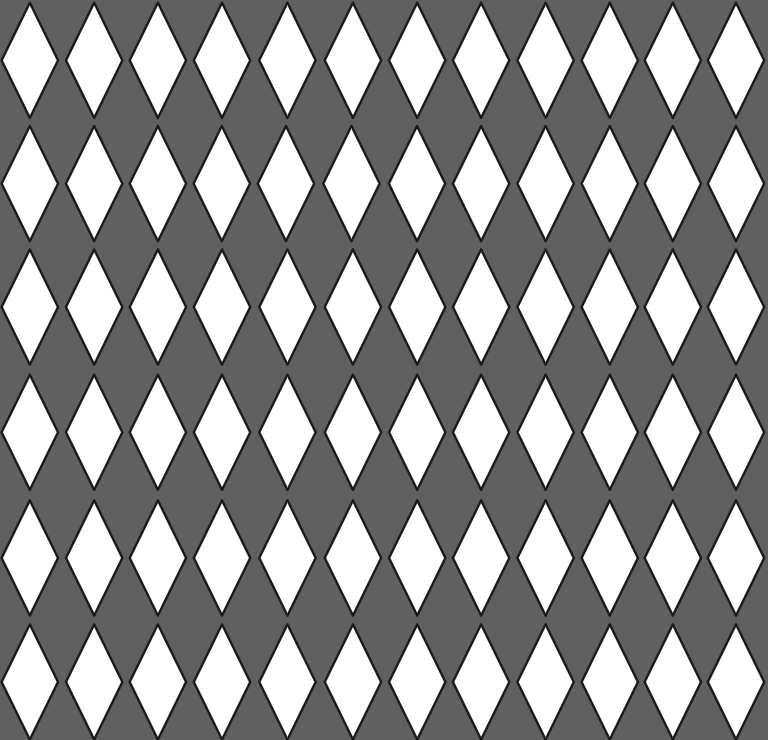
Write a Shadertoy shader that draws this pattern.

```glsl
// Lengths are in units of one twelfth of the canvas width.
const float COLUMNS = 12.0;
const vec2 FIRST_CENTER = vec2(0.469, 0.9375);  // from the top left corner
const vec2 PITCH = vec2(1.0042, 1.944);
const vec2 HALF_DIAGONALS = vec2(0.4406, 0.900);
const float HALF_STROKE = 0.0188;
const vec2 DRIFT_BIAS = vec2(0.008, -0.011);
const vec2 DRIFT_SWING = vec2(0.019, 0.017);
const float DRIFT_RIPPLE = 0.008;
const vec2 NUDGE_CELL = vec2(4.5, 1.0);
const float NUDGE = 0.030;

const vec3 GROUND = vec3(0.378);
const vec3 OUTLINE = vec3(0.11, 0.10, 0.10);
const vec3 FILL = vec3(1.0);

// Exact signed distance to a rhombus with the given half diagonals.
float rhombusDistance(vec2 p, vec2 b) {
    p = abs(p);
    vec2 q = (b - 2.0 * p) * b;
    float h = clamp((q.x - q.y) / dot(b, b), -1.0, 1.0);
    float d = length(p - 0.5 * b * vec2(1.0 - h, 1.0 + h));
    return d * sign(p.x * b.y + p.y * b.x - b.x * b.y);
}

// Slight uneven spacing of columns and rows, plus one local nudge.
vec2 cellDrift(vec2 cell) {
    vec2 wave = vec2(sin(0.6 * (cell.x - 4.2)), cos(1.4 * (cell.y - 4.3)));
    vec2 drift = DRIFT_BIAS + DRIFT_SWING * wave;
    drift.x += DRIFT_RIPPLE * cos(1.5708 * (cell.x - 5.0));
    vec2 away = (cell - NUDGE_CELL) * vec2(1.0, 2.0);
    drift.x -= NUDGE * exp(-dot(away, away));
    return drift;
}

float coverage(float d, float pixel) {
    return clamp(0.5 - d / pixel, 0.0, 1.0);
}

void mainImage(out vec4 fragColor, in vec2 fragCoord) {
    float pixel = COLUMNS / iResolution.x;
    vec2 p = vec2(fragCoord.x, iResolution.y - fragCoord.y) * pixel;

    // Nearest lattice cell and the position inside it
    vec2 cell = floor((p - FIRST_CENTER) / PITCH + 0.5);
    vec2 local = p - FIRST_CENTER - cell * PITCH - cellDrift(cell);
    float d = rhombusDistance(local, HALF_DIAGONALS);

    // Stroke with rounded outer corners, then the fill inside it
    vec3 color = mix(GROUND, OUTLINE, coverage(d - HALF_STROKE, pixel));
    color = mix(color, FILL, coverage(d + HALF_STROKE, pixel));
    fragColor = vec4(color, 1.0);
}
```
